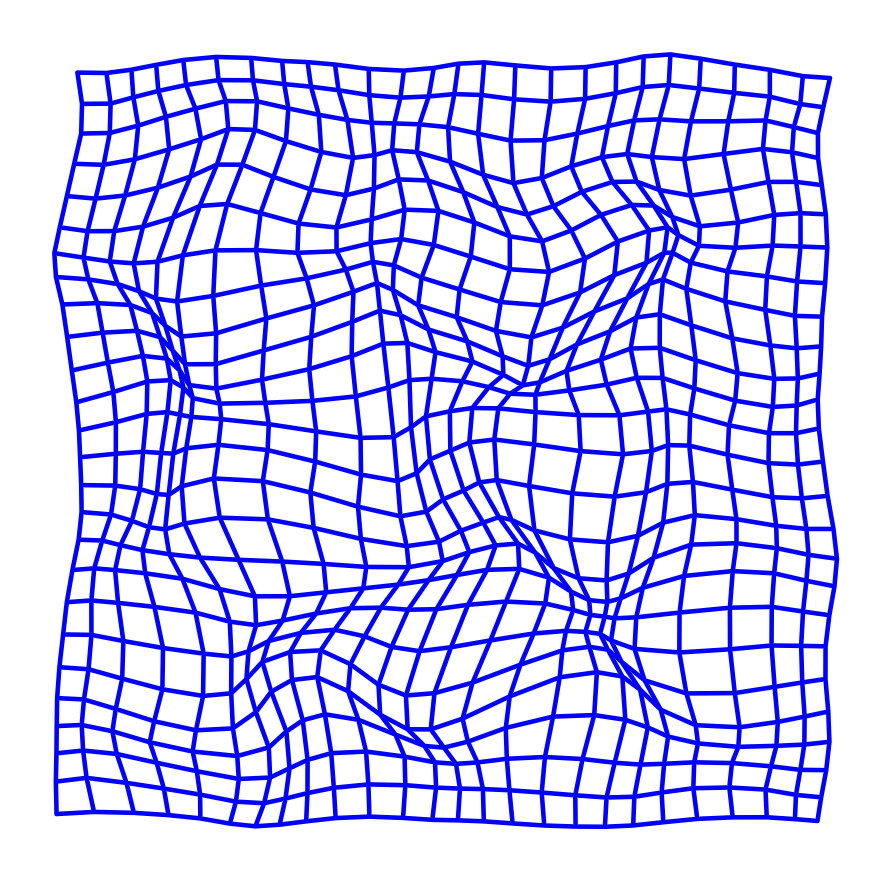
Write a Shadertoy shader that draws this pattern.

```glsl
const float CELLS = 25.0;                  // cells across and down
const float GRID_SIDE = 0.844;             // grid side, in canvas heights
const vec2  GRID_SHIFT = vec2(0.003, 0.004);
const float LINE_WIDTH = 0.0051;           // in canvas heights
const vec2  WARP = vec2(2.6, 2.0);         // noise displacement, in cells
const float WARP_PERIOD = 4.8;             // noise lattice size, in cells
const float EDGE_WARP = 0.4;               // share of warp left at the border
const float EDGE_DEPTH = 4.0;              // cells until the full warp
const vec2  SEED = vec2(17.37, 41.62);
const vec3  PAPER = vec3(1.0);
const vec3  INK = vec3(0.0, 0.0, 1.0);
const float TAU = 6.2831853;
const int   REACH = 3;                     // vertices searched on each side
const int   SPAN = 2 * REACH + 2;

vec2 hash22(vec2 p) {
    vec3 q = fract(p.xyx * vec3(0.1031, 0.1030, 0.0973));
    q += dot(q, q.yzx + 33.33);
    return fract((q.xx + q.yz) * q.zy);
}

// Two independent gradient noises, one per displacement axis
vec2 gradientNoise2(vec2 p) {
    vec2 cell = floor(p), f = p - cell;
    vec2 fade = f * f * f * (f * (f * 6.0 - 15.0) + 10.0);
    vec2 sum = vec2(0.0);
    for (int k = 0; k < 4; k++) {
        vec2 corner = vec2(k & 1, k >> 1);
        vec2 angle = TAU * hash22(cell + corner);
        vec2 d = f - corner;
        vec2 w = mix(1.0 - fade, fade, corner);
        sum += w.x * w.y * (cos(angle) * d.x + sin(angle) * d.y);
    }
    return sum;
}

// Displaced position of a grid vertex, in cells
vec2 warpedVertex(vec2 index) {
    vec2 base = clamp(index, 0.0, CELLS);
    vec2 inset = min(base, CELLS - base);
    float strength = mix(EDGE_WARP, 1.0,
        smoothstep(0.0, EDGE_DEPTH, min(inset.x, inset.y)));
    return base + strength * WARP * gradientNoise2(base / WARP_PERIOD + SEED);
}

float segmentDistance(vec2 p, vec2 a, vec2 b) {
    vec2 pa = p - a, ba = b - a;
    float t = clamp(dot(pa, ba) / max(dot(ba, ba), 1e-6), 0.0, 1.0);
    return length(pa - ba * t);
}

// Distance to the nearest straight edge between displaced vertices
float netDistance(vec2 p) {
    vec2 first = floor(p) - float(REACH);
    vec2 below[SPAN];
    float dist = 1e3;
    for (int j = 0; j < SPAN; j++) {
        vec2 left = vec2(0.0);
        for (int i = 0; i < SPAN; i++) {
            vec2 v = warpedVertex(first + vec2(i, j));
            if (i > 0) dist = min(dist, segmentDistance(p, left, v));
            if (j > 0) dist = min(dist, segmentDistance(p, below[i], v));
            left = v;
            below[i] = v;
        }
    }
    return dist;
}

void mainImage(out vec4 fragColor, in vec2 fragCoord) {
    float cellSize = GRID_SIDE / CELLS;
    vec2 uv = (fragCoord - 0.5 * iResolution.xy) / iResolution.y;
    vec2 p = (uv - GRID_SHIFT) / cellSize + 0.5 * CELLS;

    // Antialiased stroke
    float edge = netDistance(p) * cellSize - 0.5 * LINE_WIDTH;
    float ink = clamp(0.5 - edge * iResolution.y, 0.0, 1.0);
    fragColor = vec4(mix(PAPER, INK, ink), 1.0);
}
```
